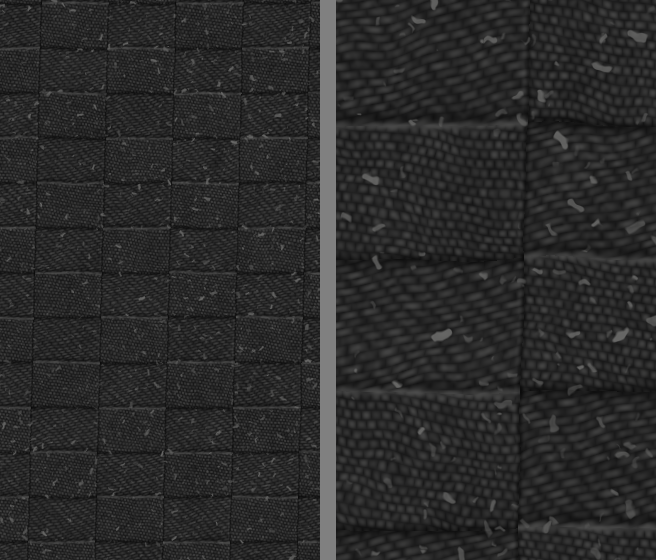
Left, the full canvas; right, a detail of the centre.
Give the GLSL for this texture, as a Shadertoy shader.

```glsl
// Dark checkered cloth: alternating plain and twill cells, raised seams and scattered lint.

// Layout, in units of the canvas height
const vec2 CELL = vec2(0.1202, 0.0802);
const vec2 ORIGIN = vec2(0.0495, 0.0312);
const float LEAN = 0.0247;          // sideways drift of the columns over the height
const float SEAM_WOBBLE = 0.0045;
const float SEAM_WIDTH = 0.0022;
const float COLUMN_WIDTH = 0.0016;

// Threads
const vec2 PLAIN_PITCH = vec2(0.0060, 0.0056);
const vec2 TWILL_PITCH = vec2(0.0125, 0.0052);
const float PLAIN_SLOPE = 0.16;
const float TWILL_SLOPE = -0.20;

// Lint
const float LINT_GRID = 0.0200;
const float DUST_GRID = 0.0110;
const float LINT_CHANCE = 0.36;
const float DUST_CHANCE = 0.17;

// Colours
const vec3 GAP_COLOR = vec3(0.098, 0.098, 0.099);
const vec3 THREAD_COLOR = vec3(0.226, 0.226, 0.225);
const vec3 SEAM_COLOR = vec3(0.300, 0.300, 0.298);
const vec3 LINT_COLOR = vec3(0.430, 0.430, 0.425);

float hash(vec2 p) {
    vec3 q = fract(p.xyx * 0.1031);
    q += dot(q, q.yzx + 33.33);
    return fract((q.x + q.y) * q.z);
}

float noise(vec2 p) {
    vec2 i = floor(p), f = fract(p);
    f = f * f * (3.0 - 2.0 * f);
    return mix(mix(hash(i), hash(i + vec2(1, 0)), f.x),
               mix(hash(i + vec2(0, 1)), hash(i + vec2(1, 1)), f.x), f.y);
}

// Height of rounded stitches laid in rows, each row shifted by stagger
float weave(vec2 p, vec2 pitch, float slope, float stagger) {
    vec2 a = vec2(p.x, p.y + slope * p.x) / pitch;
    float row = floor(a.y);
    a.x += row * stagger;
    vec2 bump = sin(3.14159 * fract(a));
    float yarn = 0.65 + 0.7 * hash(vec2(floor(a.x), row) + 400.0);
    return bump.x * bump.y * yarn;
}

// Soft-edged line of half-width w at distance d
float line(float d, float w) {
    return exp(-d * d / (w * w));
}

// Coverage of short, randomly turned fibres
float lint(vec2 p, float grid, float chance, float seed, float px) {
    float cover = 0.0;
    vec2 base = floor(p / grid);
    for (int j = -1; j <= 1; j++)
    for (int i = -1; i <= 1; i++) {
        vec2 id = base + vec2(i, j);
        vec2 key = id + 100.0 + seed;
        vec2 center = (id + vec2(hash(key), hash(key + 37.0))) * grid;
        float size = hash(key + 71.0);
        float clump = 0.35 + 1.0 * noise(center * 9.0 + seed) + 0.35 * center.y;
        float present = step(hash(key + 113.0), chance * clump);
        float angle = 6.28318 * hash(key + 151.0);
        vec2 along = vec2(cos(angle), sin(angle)) * grid * 0.20 * size;
        vec2 d = p - center;
        float t = clamp(dot(d, along) / max(dot(along, along), 1e-8), -1.0, 1.0);
        float radius = grid * mix(0.05, 0.115, size * size);
        float edge = length(d - along * t) - radius;
        float blob = 1.0 - smoothstep(-px, px, edge);
        cover = max(cover, present * blob * mix(0.4, 1.0, hash(key + 193.0)));
    }
    return cover;
}

void mainImage(out vec4 fragColor, in vec2 fragCoord) {
    vec2 p = fragCoord / iResolution.y;
    float px = max(1.0 / iResolution.y, 0.0008);

    // Slightly warped checker of cells
    vec2 wobble = vec2(noise(p * 38.0 + 5.0), noise(p * vec2(22.0, 9.0) + 60.0)) - 0.5;
    vec2 q = p - ORIGIN - vec2(LEAN * p.y, 0.0);
    q += wobble * vec2(0.5, 1.0) * SEAM_WOBBLE;
    vec2 g = q / CELL;
    vec2 id = floor(g);
    float plain = mod(id.x + id.y, 2.0);

    // Thread relief
    vec2 loose = q + 0.004 * (vec2(noise(p * 60.0), noise(p * 45.0 + 90.0)) - 0.5);
    float relief = plain > 0.5 ? weave(loose, PLAIN_PITCH, PLAIN_SLOPE, 0.5)
                               : weave(loose, TWILL_PITCH, TWILL_SLOPE, 0.37);
    relief = 0.12 + 0.80 * relief + 0.38 * (noise(p * 330.0) - 0.5);
    relief += 0.16 * (noise(p * 26.0 + 17.0) - 0.5);
    vec3 color = mix(GAP_COLOR, THREAD_COLOR, clamp(relief, -0.2, 1.3));

    // Column seams: a dark groove with a faint lit edge
    float side = (g.x - floor(g.x + 0.5)) * CELL.x;
    color *= 1.0 - 0.38 * line(side, COLUMN_WIDTH);
    color += 0.025 * line(side + 0.003, COLUMN_WIDTH);

    // Row seams: lit above plain cells, shadowed above twill cells
    float nearest = floor(g.y + 0.5);
    float rise = (g.y - nearest) * CELL.y;
    float lit = mod(id.x + nearest - 1.0, 2.0);
    float fray = 0.3 + 0.9 * noise(p * vec2(130.0, 90.0) + 30.0);
    color = mix(color, SEAM_COLOR, lit * 0.85 * fray * line(rise, SEAM_WIDTH));
    color *= 1.0 - 0.28 * lit * line(rise - 0.005, SEAM_WIDTH * 1.3);
    color *= 1.0 - 0.42 * (1.0 - lit) * line(rise, SEAM_WIDTH * 1.5);

    // Lint and fine dust, with ragged outlines
    vec2 ragged = p + 0.003 * (vec2(noise(p * 260.0), noise(p * 260.0 + 70.0)) - 0.5);
    float fluff = max(lint(ragged, LINT_GRID, LINT_CHANCE, 0.0, px),
                      0.6 * lint(ragged, DUST_GRID, DUST_CHANCE, 300.0, px));
    color = mix(color, LINT_COLOR, fluff * 0.9);

    fragColor = vec4(color, 1.0);
}
```
